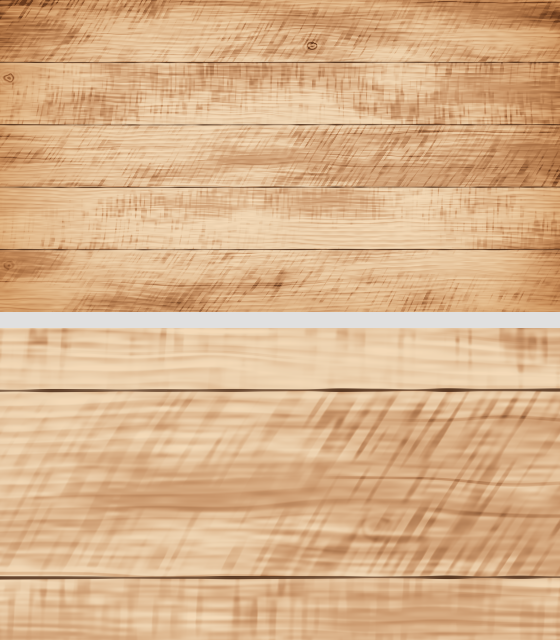
Top, the full canvas; bottom, a detail of the centre.
Reproduce this texture procedurally as a Shadertoy shader.

```glsl
// Five horizontal planks of weathered pale wood with thin dark seams.
// A tone value is built from warped growth rings, fibres, fine saw marks, worn
// patches and knots, then turned into colour by a brown-to-cream ramp.

#define PLANKS 5.0
#define SEAM_WIDTH 0.0013
#define BASE_TONE 1.06
#define PATCH_DEPTH 0.36
#define RING_DEPTH 0.15
#define FIBRE_DEPTH 0.26
#define SAW_DEPTH 0.17
#define RING_COUNT 75.0
#define SAW_COUNT 150.0
#define EDGE_SHADE 0.36

const vec3 DARK  = vec3(0.42, 0.25, 0.14);
const vec3 BROWN = vec3(0.66, 0.45, 0.29);
const vec3 TAN   = vec3(0.79, 0.59, 0.42);
const vec3 SAND  = vec3(0.87, 0.715, 0.555);
const vec3 CREAM = vec3(0.93, 0.825, 0.69);

float hash(vec2 p) {
    vec3 q = fract(vec3(p.xyx) * 0.1031);
    q += dot(q, q.yzx + 33.33);
    return fract((q.x + q.y) * q.z);
}

float noise(vec2 p) {
    vec2 i = floor(p), f = fract(p);
    f = f * f * (3.0 - 2.0 * f);
    return mix(mix(hash(i), hash(i + vec2(1, 0)), f.x),
               mix(hash(i + vec2(0, 1)), hash(i + vec2(1, 1)), f.x), f.y);
}

float fbm(vec2 p) {
    float sum = 0.0, amp = 0.53;
    for (int i = 0; i < 4; i++) {
        sum += amp * noise(p);
        p = p * 2.03 + 17.3;
        amp *= 0.5;
    }
    return sum;
}

// Tone 0 is darkest, 1 is lightest.
vec3 woodRamp(float t) {
    t = clamp(t, 0.0, 1.1) * 4.0;
    vec3 c = mix(DARK, BROWN, clamp(t, 0.0, 1.0));
    c = mix(c, TAN, clamp(t - 1.0, 0.0, 1.0));
    c = mix(c, SAND, clamp(t - 2.0, 0.0, 1.0));
    return mix(c, CREAM, clamp(t - 3.0, 0.0, 1.0)) + 0.07 * max(t - 4.0, 0.0);
}

void mainImage(out vec4 fragColor, in vec2 fragCoord) {
    vec2 p = fragCoord / iResolution.y;
    vec2 uv = fragCoord / iResolution.xy;
    float pixel = 1.0 / iResolution.y;

    // Plank index from the top; odd planks are paler, the first is darkest
    float down = (1.0 - p.y) * PLANKS + 0.008 * (noise(vec2(p.x * 4.0, 3.0)) - 0.5);
    float row = clamp(floor(down), 0.0, PLANKS - 1.0);
    float odd = mod(row, 2.0);
    vec2 q = p + vec2(row * 7.31, row * 3.77);

    // One knot per plank, either near the middle or at the left end
    float wave = cos(2.6 * row);
    float middle = step(0.3, wave);
    float strength = abs(wave);
    vec2 knot = vec2(mix(0.03, 1.0, middle),
                     1.0 - (row + mix(0.25, 0.74, middle)) / PLANKS);
    vec2 d = p - knot;
    float r = length(d * vec2(1.0, 1.35)) + 0.008 * (noise(q * 90.0) - 0.5);
    float bulge = strength * exp(-d.x * d.x / 0.012 - d.y * d.y / 0.002);

    // Growth rings that drift along the plank and part around the knot
    float level = q.y - 0.8 * bulge * d.y;
    level += 0.06 * (fbm(vec2(q.x * 1.3, q.y * 5.0)) - 0.5);
    level += 0.004 * noise(vec2(q.x * 13.0, q.y * 30.0));
    float ring = fract(level * RING_COUNT);
    float ringLine = smoothstep(0.2, 0.8, ring) * (1.0 - smoothstep(0.8, 1.0, ring));
    float ringMask = smoothstep(0.35, 0.62, fbm(q * vec2(2.6, 11.0) + 41.0));

    // Fine fibres along the plank
    float fibre = 0.5 * noise(vec2(q.x * 7.0, level * 230.0))
                + 0.5 * noise(vec2(q.x * 38.0, q.y * 240.0));

    // Short thin saw marks across the plank, leaning more on even planks
    float lean = mix(0.6, 0.1, odd) + 0.3 * (noise(q * vec2(1.5, 3.0)) - 0.5);
    float across = q.x - lean * (p.y - knot.y);
    float saw = noise(vec2(across * SAW_COUNT, q.y * 24.0));
    saw = smoothstep(0.4, 0.85, saw) * (0.4 + 0.9 * noise(q * vec2(60.0, 130.0)));
    float sawMask = smoothstep(0.42, 0.62, fbm(q * vec2(2.6, 8.0) + 9.0));

    // Worn brown patches stretched along the grain, frayed by fibres and marks
    float wear = fbm(vec2(q.x * 1.7 + 0.25 * across, level * 9.0) + 23.0);
    wear += 0.10 * (saw - 0.3) + 0.16 * (fibre - 0.5) - 0.06 * odd;
    wear += 0.07 * (1.0 - step(0.5, row));
    float stain = smoothstep(0.4, 0.72, wear);

    float tone = BASE_TONE + 0.03 * odd;
    tone -= PATCH_DEPTH * stain;
    tone -= RING_DEPTH * ringLine * (0.2 + 0.9 * ringMask);
    tone -= FIBRE_DEPTH * (fibre - 0.3);
    tone -= SAW_DEPTH * saw * sawMask * (0.35 + stain);

    // Sparse long cracks that follow single rings
    float strand = level * 31.0;
    float crackMask = smoothstep(0.62, 0.78, noise(vec2(q.x * 2.6, floor(strand) * 5.7)));
    float crack = 1.0 - smoothstep(0.02, 0.08, abs(fract(strand) - 0.5));
    tone -= 0.28 * crack * crackMask * (1.0 - 0.6 * odd);

    // Knot: soft halo, rings and a dark rim
    float halo = exp(-r * r / 0.0012);
    float rim = exp(-pow((r - 0.014) / 0.004, 2.0));
    float core = 1.0 - smoothstep(0.003, 0.008, r);
    tone -= strength * strength * (0.10 * halo * (1.0 + sin(r * 520.0)) + 0.5 * rim + 0.45 * core);

    // Darker, warmer borders
    vec2 rimDist = abs(uv * 2.0 - 1.0);
    float border = 0.75 * pow(rimDist.x, 4.0) + 0.5 * pow(rimDist.y, 4.0);
    tone -= EDGE_SHADE * border * (0.4 + 1.2 * fbm(q * vec2(5.0, 18.0)));
    vec3 color = woodRamp(tone);
    color *= mix(vec3(1.0), vec3(0.98, 0.91, 0.79), min(border, 1.0));

    // Thin seams of uneven darkness with a pale worn lip below
    float nearest = clamp(floor(down + 0.5), 1.0, PLANKS - 1.0);
    float offset = (down - nearest) / PLANKS;
    float gap = noise(vec2(p.x * 26.0, nearest * 9.0));
    float width = SEAM_WIDTH * (0.6 + 0.8 * gap);
    float seam = 1.0 - smoothstep(width - pixel * 0.5, width + pixel * 0.7, abs(offset));
    float lip = exp(-pow((offset - 0.005) / 0.003, 2.0));
    color = mix(color, CREAM, 0.3 * lip * (1.0 - min(border, 1.0) * 0.6));
    color = mix(color, DARK * 0.75, (0.6 + 0.35 * gap) * seam);

    fragColor = vec4(clamp(color, 0.0, 1.0), 1.0);
}
```
